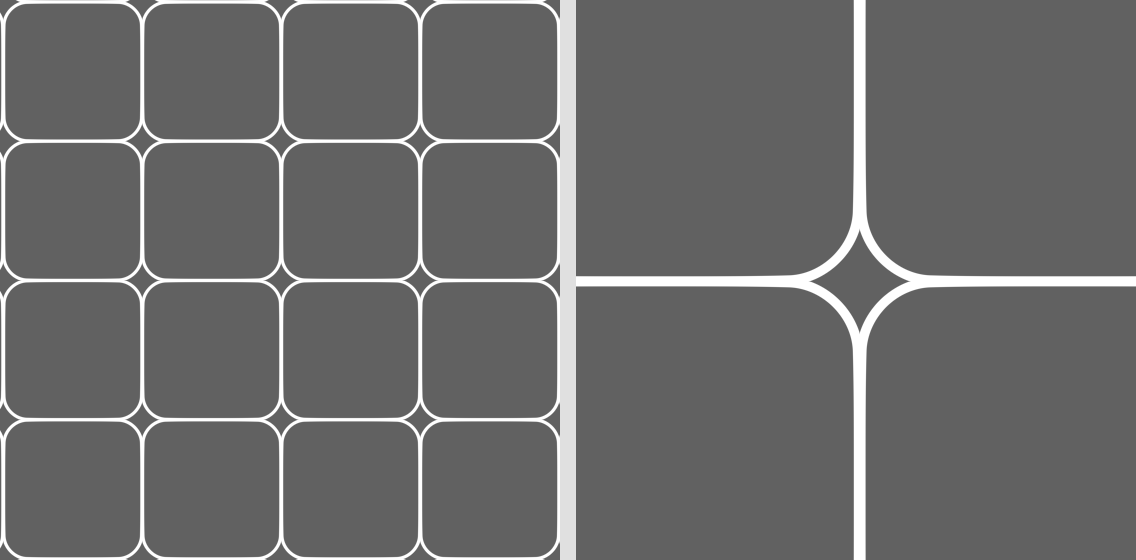
Left: the whole. Right: its middle third, enlarged.
Give the GLSL for this pattern, as a Shadertoy shader.

```glsl
// Grey grid of touching rounded tiles with white outlines and small diamonds at the crossings.

const vec3 GREY = vec3(0.38);
const vec3 WHITE = vec3(1.0);
const vec2 SPACING = vec2(0.2482, 0.2487);   // about four tiles each way
const vec2 CROSSING = vec2(0.5022, 0.4992);  // central meeting point of four tiles
const vec2 SIDE_INSET = vec2(0.0005, 0.0);   // makes vertical lines slightly heavier
const float CORNER_RADIUS = 0.039;
const float SIDE_BOW = 0.003;
const float STROKE_WIDTH = 0.006;

// Signed distance to a rounded box whose sides curve gently inward near the corners
float bowedTile(vec2 p, vec2 halfSize, float radius, float bow) {
    vec2 a = abs(p);
    vec2 t = min(a / halfSize, 1.0);
    vec2 t2 = t * t;
    a += bow * (t2 * t2).yx;
    vec2 q = a - halfSize + radius;
    return min(max(q.x, q.y), 0.0) + length(max(q, 0.0)) - radius;
}

// Distance to the nearest outline among a tile and its neighbours
float gridOutline(vec2 p, vec2 spacing) {
    vec2 local = abs(mod(p, spacing) - 0.5 * spacing);
    vec2 halfSize = 0.5 * spacing - SIDE_INSET;
    float nearest = 1.0;
    for (int j = 0; j < 2; j++) {
        for (int i = 0; i < 2; i++) {
            vec2 offset = local - spacing * vec2(i, j);
            float edge = bowedTile(offset, halfSize, CORNER_RADIUS, SIDE_BOW);
            nearest = min(nearest, abs(edge));
        }
    }
    return nearest;
}

// Antialiased coverage of a stroke
float stroke(float dist, float width, float pixel) {
    return 1.0 - smoothstep(-0.75 * pixel, 0.75 * pixel, dist - 0.5 * width);
}

void mainImage(out vec4 fragColor, in vec2 fragCoord) {
    vec2 uv = fragCoord / iResolution.y;
    float pixel = 1.0 / iResolution.y;

    float outline = gridOutline(uv - CROSSING, SPACING);
    vec3 color = mix(GREY, WHITE, stroke(outline, STROKE_WIDTH, pixel));
    fragColor = vec4(color, 1.0);
}
```
